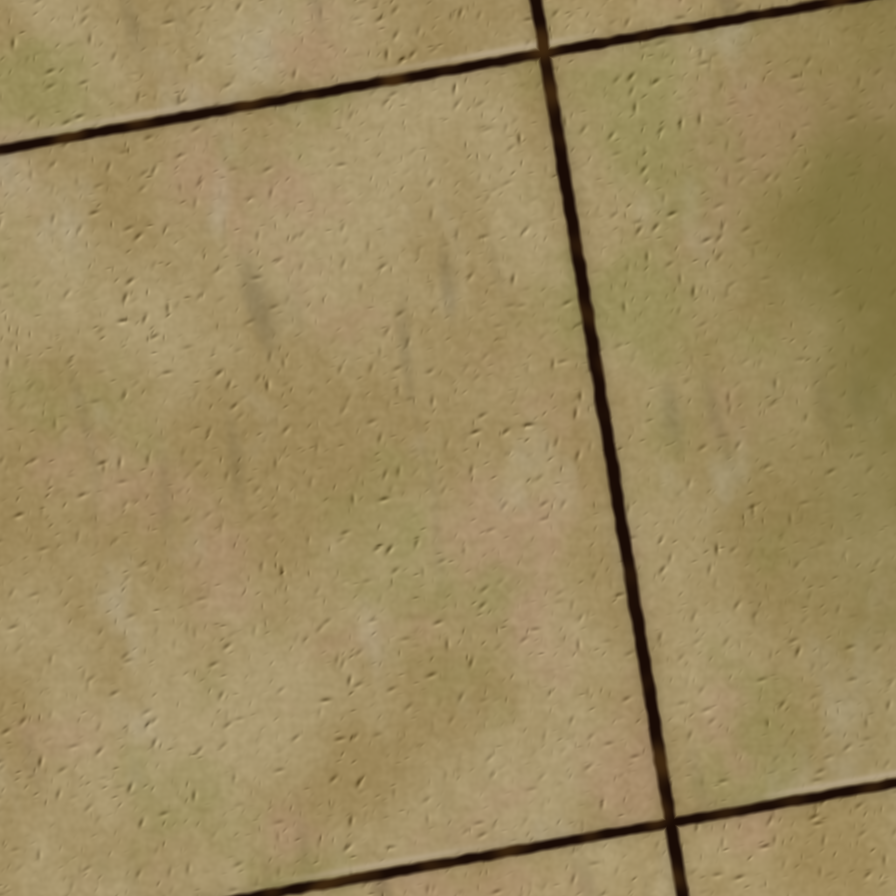
Give the GLSL for this texture, as a three.js fragment shader.

```glsl
#define PITCH 0.884
#define SHEAR vec2(0.164, -0.177)
#define JOINT_ORIGIN vec2(0.762, 0.833)
#define JOINT_HALF vec2(0.0068, 0.0054)
#define JOINT_SOFT 0.003
#define PIT_CELL 0.024
#define PIT_DEPTH 0.30
#define GRAIN 0.035
#define STREAK_DEPTH 0.13

varying vec2 vUv;

const vec3 SAND = vec3(0.68, 0.61, 0.45);
const vec3 OCHRE = vec3(0.62, 0.535, 0.355);
const vec3 BLUSH = vec3(0.68, 0.56, 0.44);
const vec3 MOSS = vec3(0.57, 0.54, 0.32);
const vec3 CHALK = vec3(0.71, 0.66, 0.55);
const vec3 STAIN = vec3(0.45, 0.41, 0.20);
const vec3 LIP = vec3(0.76, 0.69, 0.57);
const vec3 JOINT_DARK = vec3(0.10, 0.045, 0.02);
const vec3 JOINT_BROWN = vec3(0.25, 0.16, 0.06);

vec2 hash2(vec2 p) {
  vec3 q = fract(p.xyx * vec3(0.1031, 0.1030, 0.0973));
  q += dot(q, q.yzx + 33.33);
  return fract((q.xx + q.yz) * q.zy);
}

float corner(vec2 cell, vec2 offset) {
  return dot(hash2(cell + offset) * 2.0 - 1.0, -offset);
}

// Gradient noise, centred on zero
float noise(vec2 p) {
  vec2 i = floor(p), f = fract(p);
  vec2 w = f * f * f * (f * (f * 6.0 - 15.0) + 10.0);
  vec2 ex = vec2(1.0, 0.0), ey = vec2(0.0, 1.0);
  float a = dot(hash2(i) * 2.0 - 1.0, f);
  float b = dot(hash2(i + ex) * 2.0 - 1.0, f - ex);
  float c = dot(hash2(i + ey) * 2.0 - 1.0, f - ey);
  float d = dot(hash2(i + 1.0) * 2.0 - 1.0, f - 1.0);
  return mix(mix(a, b, w.x), mix(c, d, w.x), w.y);
}

float fbm(vec2 p) {
  float sum = 0.0, amp = 1.0;
  for (int i = 0; i < 4; i++) {
    sum += amp * noise(p);
    p = mat2(1.6, 1.2, -1.2, 1.6) * p + 7.3;
    amp *= 0.55;
  }
  return sum;
}

// Scattered oblong pits, dark on one flank and lit on the other
float pits(vec2 p, float cell) {
  vec2 q = p / cell, base = floor(q);
  float shade = 0.0;
  for (int y = -1; y <= 1; y++) {
    for (int x = -1; x <= 1; x++) {
      vec2 id = base + vec2(x, y);
      vec2 kind = hash2(id + 41.0);
      vec2 r = q - id - hash2(id);
      float angle = mix(0.2, 1.6, kind.x);
      float c = cos(angle), s = sin(angle);
      r = vec2(c * r.x + s * r.y, c * r.y - s * r.x) * vec2(4.2, 8.5);
      shade -= pow(kind.y, 3.0) * (r.y + 0.3) * exp(-dot(r, r));
    }
  }
  return shade;
}

// Mottled stone in sheared tile space
vec3 stone(vec2 t, vec2 tile) {
  vec2 s = t + tile * 5.7 + 20.0;
  vec3 col = mix(OCHRE, SAND, smoothstep(-0.45, 0.4, fbm(s * vec2(5.0, 3.5))));
  col = mix(col, BLUSH, 0.6 * smoothstep(0.05, 0.5, fbm(s * 4.5 + 13.0)));
  col = mix(col, MOSS, 0.6 * smoothstep(0.08, 0.55, fbm(s * 4.0 + 31.0)));
  col = mix(col, CHALK, 0.6 * smoothstep(0.15, 0.6, fbm(s * vec2(7.0, 4.0) + 53.0)));

  // Thin veins running along the tile
  float bend = 0.02 * noise(s * 6.0);
  float vein = smoothstep(0.22, 0.6, noise(vec2(s.x + bend, s.y) * vec2(24.0, 5.0)));
  col *= 1.0 - STREAK_DEPTH * vein;
  return col * (0.985 + 0.03 * hash2(tile + 9.0).x);
}

void main() {
  vec2 p = vUv;
  vec2 t = p + SHEAR * p.yx;
  vec2 grid = (t - JOINT_ORIGIN) / PITCH;
  vec2 d = (fract(grid + 0.5) - 0.5) * PITCH;
  vec3 col = stone(t, floor(grid));

  // Pits and fine grain
  float density = 0.65 + 0.6 * smoothstep(-0.3, 0.4, noise(p * 9.0));
  float relief = pits(p, PIT_CELL) + 0.6 * pits(p + 3.7, PIT_CELL * 0.62);
  col += PIT_DEPTH * density * relief * vec3(1.0, 0.97, 0.85);
  col += GRAIN * (noise(p * 130.0) + noise(p * vec2(55.0, 75.0)));

  // Green weathering toward the right side
  vec2 away = (p - vec2(1.03, 0.66)) / vec2(0.17, 0.36);
  float weather = exp(-dot(away, away)) * (0.8 + 0.7 * fbm(p * 6.0));
  col = mix(col, STAIN, clamp(weather, 0.0, 0.75));

  // Worn pale lip above each cross joint
  float lip = exp(-pow((d.y - 0.011) / 0.0045, 2.0));
  lip *= smoothstep(-0.25, 0.3, noise(vec2(t.x * 5.0, floor(grid.y + 0.5) + 0.4)));
  col = mix(col, LIP, 0.75 * lip);

  // Dark joints with uneven edges
  vec2 wobble = 0.0018 * vec2(noise(p * 38.0), noise(p * 38.0 + 19.0));
  vec2 edge = abs(d + wobble) - JOINT_HALF + 0.0015 * noise(p * 70.0);
  float gap = min(edge.x, edge.y);
  float cover = 1.0 - smoothstep(-JOINT_SOFT, JOINT_SOFT, gap);
  float rust = smoothstep(-0.1, 0.5, noise(p * 24.0 + 5.0));
  col *= 1.0 - 0.12 * exp(-max(gap, 0.0) / 0.006);
  col = mix(col, mix(JOINT_DARK, JOINT_BROWN, rust), cover);

  gl_FragColor = vec4(clamp(col, 0.0, 1.0), 1.0);
}
```
